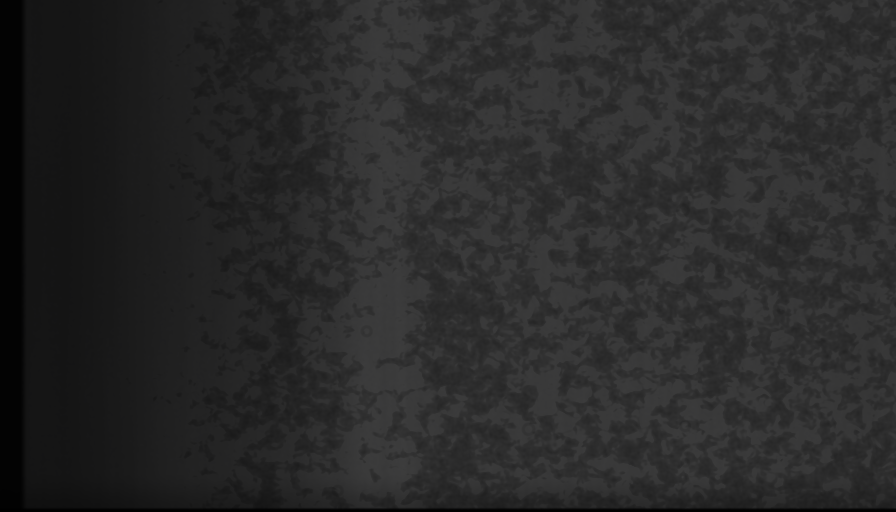
This texture is drawn by a WebGL 1 fragment shader. Its source:

```glsl
precision highp float;
// Dark weathered metal sheet: vertical shading, clustered corrosion blotches, fine grain.

uniform vec2 u_resolution;

const vec3 TINT = vec3(1.0, 1.0, 1.004);
const float SHADOW_TONE = 0.08;
const float BLOTCH_DARKENING = 0.26;

vec2 hash2(vec2 cell) {
  vec2 q = vec2(dot(cell, vec2(127.1, 311.7)), dot(cell, vec2(269.5, 183.3)));
  return fract(sin(q) * 43758.5453);
}

float cornerSlope(vec2 cell, vec2 corner, vec2 local) {
  return dot(hash2(cell + corner) * 2.0 - 1.0, local - corner);
}

float gradientNoise(vec2 p) {
  vec2 cell = floor(p);
  vec2 f = fract(p);
  vec2 u = f * f * f * (f * (f * 6.0 - 15.0) + 10.0);
  float low = mix(cornerSlope(cell, vec2(0.0), f), cornerSlope(cell, vec2(1.0, 0.0), f), u.x);
  float high = mix(cornerSlope(cell, vec2(0.0, 1.0), f), cornerSlope(cell, vec2(1.0), f), u.x);
  return mix(low, high, u.y);
}

float fbm(vec2 p) {
  float sum = 0.0;
  float amplitude = 1.0;
  for (int octave = 0; octave < 3; octave++) {
    sum += amplitude * gradientNoise(p);
    p = mat2(1.6, 1.2, -1.2, 1.6) * p + 17.3;
    amplitude *= 0.7;
  }
  return sum;
}

// A soft bump along one axis
float band(float x, float centre, float width) {
  float d = (x - centre) / width;
  return exp(-d * d);
}

// Broad light falling off towards the left
float sheetTone(float x) {
  float tone = SHADOW_TONE;
  tone += 0.06 * smoothstep(0.06, 0.26, x);
  tone += 0.082 * smoothstep(0.23, 0.46, x);
  return tone + 0.012 * band(x, 0.42, 0.04) - 0.008 * smoothstep(0.8, 1.0, x);
}

// How readily corrosion forms across the sheet
float corrosionBias(float x) {
  float bias = mix(-0.75, 0.12, smoothstep(0.12, 0.31, x));
  return bias - 0.27 * band(x, 0.42, 0.035) + 0.1 * band(x, 0.49, 0.025);
}

float corrosion(vec2 p, float bias) {
  vec2 warp = vec2(gradientNoise(p * 30.0), gradientNoise(p * 30.0 + 41.0));
  float clusters = 0.5 * gradientNoise(p * vec2(6.0, 7.0) + 8.0);
  float field = fbm(p * vec2(24.0, 29.0) + 0.3 * warp) + clusters + bias;
  float body = smoothstep(-0.08, 0.16, field);
  float core = smoothstep(0.1, 0.6, field);
  return 0.65 * body + 0.4 * core;
}

// Sparse droplet marks, one candidate per cell
float dropletRings(vec2 p, float scale, float rarity) {
  vec2 cell = floor(p * scale);
  vec2 seed = hash2(cell + 5.0);
  vec2 centre = mix(vec2(0.3), vec2(0.7), hash2(cell + 23.0));
  float radius = mix(0.07, 0.17, seed.y);
  float ring = abs(length(fract(p * scale) - centre) - radius);
  return step(rarity, seed.x) * (1.0 - smoothstep(0.02, 0.08, ring));
}

void main() {
  vec2 uv = gl_FragCoord.xy / u_resolution;
  vec2 p = gl_FragCoord.xy / u_resolution.y;

  // Sheet with faint vertical streaks and uneven light
  float tone = sheetTone(uv.x);
  float streaks = gradientNoise(p * vec2(26.0, 1.3)) + 0.6 * gradientNoise(p * vec2(75.0, 2.5));
  float clouds = gradientNoise(p * vec2(4.0, 2.5) + 3.0);
  tone *= 1.0 + 0.06 * streaks + 0.03 * clouds;

  // Corrosion and droplet marks
  float bias = corrosionBias(uv.x);
  float rust = corrosion(p, bias);
  float rings = dropletRings(p, 16.0, 0.96) * smoothstep(0.2, 0.35, uv.x);
  tone *= 1.0 - BLOTCH_DARKENING * rust;
  tone *= 1.0 - 0.11 * rings;

  // Fine grain, stronger on corroded metal
  float grain = gradientNoise(p * 85.0) + 0.7 * gradientNoise(p * 150.0 + 9.0);
  tone *= 1.0 + grain * mix(0.03, 0.14, clamp(rust, 0.0, 1.0));

  // Black margins at the left and lower edges
  float leftEdge = mix(0.14, 1.0, smoothstep(0.022, 0.031, uv.x));
  float lowerFade = mix(0.75, 1.0, smoothstep(0.0, 0.08, uv.y));
  float lowerEdge = smoothstep(0.003, 0.01, uv.y);
  tone *= leftEdge * lowerFade * lowerEdge;

  gl_FragColor = vec4(TINT * tone, 1.0);
}
```
